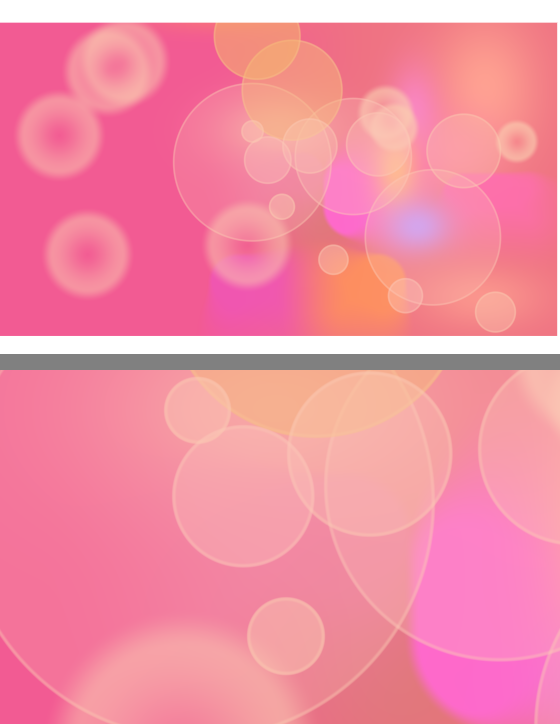
Top, the full canvas; bottom, a detail of the centre.
Give the GLSL for this background, as a Shadertoy shader.

```glsl
// Warm pink bokeh panel: blurred colour patches, hazy rings and thin-rimmed glass discs on white.

// Lengths are in canvas heights.
const vec2 PANEL_MIN = vec2(-0.1, 0.051);
const vec2 PANEL_MAX = vec2(1.574, 0.936);
const vec3 PINK = vec3(0.95, 0.355, 0.575);
const vec3 SALMON = vec3(0.935, 0.45, 0.51);
const vec3 PEACH = vec3(1.0, 0.64, 0.57);
const vec3 CREAM = vec3(0.98, 0.80, 0.69);
const vec3 GOLD = vec3(0.96, 0.72, 0.42);
const vec3 BLUSH = vec3(0.99, 0.76, 0.75);
const vec3 MAGENTA = vec3(1.0, 0.41, 0.81);
const vec3 ORCHID = vec3(0.94, 0.33, 0.73);
const vec3 LAVENDER = vec3(0.78, 0.61, 1.0);
const vec3 ORANGE = vec3(1.0, 0.57, 0.36);
const vec3 AMBER = vec3(1.0, 0.74, 0.50);

const int DISC_COUNT = 14;
const float DISC_LARGEST = 0.224;
const float DISC_SHRINK = 0.86;
const float DISC_STEP = 0.77;
const float RIM_WIDTH = 0.0018;
const int RING_COUNT = 5;
const float RING_RADIUS = 0.13;
const int SMALL_RING_COUNT = 3;
const float JITTER = 0.02;

vec2 hash2(float n) {
    vec3 h = fract(vec3(n + 1.0) * vec3(0.1031, 0.1030, 0.0973));
    h += dot(h, h.yzx + 33.33);
    return fract((h.xx + h.yz) * h.zy);
}

// Elliptical soft light
vec3 glow(vec3 col, vec2 p, vec2 centre, vec2 size, vec3 tint, float strength) {
    vec2 q = (p - centre) / size;
    return mix(col, tint, strength * exp(-dot(q, q)));
}

// Rounded box, crisp on the side facing "sharpDir" and blurred opposite
vec3 patchOf(vec3 col, vec2 p, vec2 centre, vec2 halfSize, vec2 sharpDir, vec3 tint, float strength) {
    vec2 q = p - centre;
    float corner = 0.7 * min(halfSize.x, halfSize.y);
    vec2 e = abs(q) - halfSize + corner;
    float d = length(max(e, 0.0)) + min(max(e.x, e.y), 0.0) - corner;
    float side = dot(q / halfSize, normalize(sharpDir));
    float blur = mix(0.12, 0.008, smoothstep(-0.5, 0.95, side));
    return mix(col, tint, strength * (1.0 - smoothstep(-blur, blur, d)));
}

vec3 backdrop(vec2 p) {
    vec3 col = mix(PINK, SALMON, smoothstep(0.58, 1.10, p.x));
    col = glow(col, p, vec2(0.62, 0.95), vec2(0.20, 0.04), ORANGE, 0.4);
    col = glow(col, p, vec2(1.37, 0.75), vec2(0.15, 0.20), PEACH, 0.95);
    col = glow(col, p, vec2(1.28, 0.57), vec2(0.13, 0.12), vec3(1.0, 0.55, 0.66), 0.8);
    col = glow(col, p, vec2(1.17, 0.68), vec2(0.07, 0.13), vec3(0.98, 0.52, 0.79), 0.9);
    col = glow(col, p, vec2(0.78, 0.63), vec2(0.17, 0.10), CREAM, 0.55);
    col = glow(col, p, vec2(0.90, 0.38), vec2(0.11, 0.12), vec3(0.86, 0.48, 0.45), 0.8);
    col = patchOf(col, p, vec2(0.80, 0.48), vec2(0.115, 0.088), vec2(1.0, 1.0), vec3(0.94, 0.48, 0.66), 0.6);
    col = patchOf(col, p, vec2(1.40, 0.42), vec2(0.15, 0.09), vec2(-0.4, 1.0), vec3(1.0, 0.43, 0.69), 0.85);
    col = patchOf(col, p, vec2(0.73, 0.17), vec2(0.137, 0.11), vec2(-1.0, 1.0), ORCHID, 0.75);
    col = patchOf(col, p, vec2(1.02, 0.17), vec2(0.126, 0.112), vec2(1.0, 0.8), ORANGE, 0.9);
    col = patchOf(col, p, vec2(1.05, 0.45), vec2(0.135, 0.12), vec2(-1.0, -0.3), MAGENTA, 0.95);
    col = glow(col, p, vec2(1.12, 0.52), vec2(0.065, 0.12), AMBER, 0.9);
    col = glow(col, p, vec2(1.18, 0.36), vec2(0.09, 0.07), LAVENDER, 0.95);
    return glow(col, p, vec2(1.36, 0.16), vec2(0.18, 0.09), PEACH, 0.7);
}

// Hazy disc, clear in the middle and brightest near its edge
vec3 hazyRing(vec3 col, vec2 p, vec2 centre, float radius, float strength) {
    float r = length(p - centre) / radius;
    float haze = smoothstep(-0.1, 0.8, r) * (1.0 - smoothstep(0.75, 1.04, r));
    return mix(col, CREAM, strength * haze);
}

// Clear disc with a fine bright rim
vec3 glassDisc(vec3 col, vec2 p, vec2 centre, float radius, vec3 tint, float strength) {
    float px = 1.0 / iResolution.y;
    float d = length(p - centre) - radius;
    col = mix(col, tint, strength * (1.0 - smoothstep(-px, px, d)));
    float rim = 1.0 - smoothstep(0.0, RIM_WIDTH + px, abs(d + RIM_WIDTH));
    return mix(col, mix(tint, CREAM, 0.5), 0.4 * rim);
}

void mainImage(out vec4 fragColor, in vec2 fragCoord) {
    vec2 p = fragCoord / iResolution.y;
    vec3 col = backdrop(p);

    // Large rings along an arc, the first two overlapping
    for (int i = 0; i < RING_COUNT; i++) {
        float n = float(i);
        float angle = 1.92 + 0.225 * n * n;
        vec2 centre = vec2(0.47, 0.52) + 0.32 * vec2(cos(angle), sin(angle));
        centre += JITTER * (hash2(n + 40.0) - 0.5);
        col = hazyRing(col, p, centre, RING_RADIUS, 0.5);
    }

    // Small rings drifting to the right
    for (int i = 0; i < SMALL_RING_COUNT; i++) {
        float n = float(i);
        vec2 centre = vec2(1.09 + 0.37 * pow(0.5 * n, 4.0), 0.68 - 0.04 * n);
        col = hazyRing(col, p, centre, 0.083 - 0.01 * n, 0.65);
    }

    // Shrinking glass discs swinging about a falling diagonal
    for (int i = 0; i < DISC_COUNT; i++) {
        float n = float(i);
        float t = fract(0.06 + DISC_STEP * n);
        float swing = 0.25 * sin(0.52 * n - 0.7);
        vec2 centre = vec2(0.70 + 0.72 * pow(t, 1.7), mix(0.72, 0.30, t) + swing);
        centre += JITTER * (hash2(n) - 0.5);
        float high = smoothstep(0.60, 0.80, centre.y);
        vec3 tint = mix(mix(BLUSH, CREAM, hash2(n + 20.0).x), GOLD, high);
        float strength = mix(0.22 + 0.018 * n, 0.52, high);
        col = glassDisc(col, p, centre, DISC_LARGEST * pow(DISC_SHRINK, n), tint, strength);
    }

    // White margins around the panel
    vec2 inset = min(p - PANEL_MIN, PANEL_MAX - p) * iResolution.y;
    float inside = clamp(min(inset.x, inset.y) + 0.5, 0.0, 1.0);
    fragColor = vec4(mix(vec3(1.0), col, inside), 1.0);
}
```
